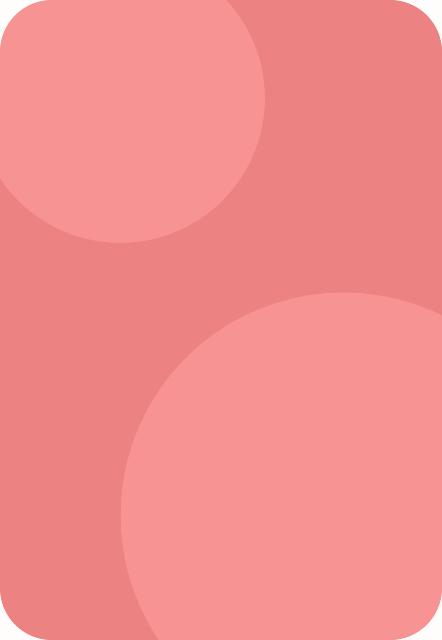
Reproduce this background procedurally as a Shadertoy shader.

```glsl
const vec3 CORNER_WHITE = vec3(1.0, 0.99, 0.99);
const vec3 DEEP_CORAL = vec3(0.925, 0.510, 0.510);
const vec3 LIGHT_CORAL = vec3(0.967, 0.575, 0.571);

float circleDistance(vec2 p, vec2 center, float radius) {
    return length(p - center) - radius;
}

float roundedBoxDistance(vec2 p, vec2 halfSize, float radius) {
    vec2 q = abs(p) - halfSize + radius;
    return length(max(q, 0.0)) + min(max(q.x, q.y), 0.0) - radius;
}

// Coverage of a shape, softened across one pixel
float coverage(float dist, float pixel) {
    return 1.0 - smoothstep(-0.5 * pixel, 0.5 * pixel, dist);
}

void mainImage(out vec4 fragColor, in vec2 fragCoord) {
    // Canvas height is one unit
    float pixel = 1.0 / iResolution.y;
    vec2 p = fragCoord * pixel;
    vec2 halfSize = 0.5 * iResolution.xy * pixel;

    // Two large discs
    float upperDisc = circleDistance(p, vec2(0.188, 0.8464), 0.2259);
    float lowerDisc = circleDistance(p, vec2(0.5368, 0.1947), 0.3483);
    float discs = coverage(min(upperDisc, lowerDisc), pixel);
    vec3 cardColor = mix(DEEP_CORAL, LIGHT_CORAL, discs);

    // Rounded card
    float card = coverage(roundedBoxDistance(p - halfSize, halfSize, 0.081), pixel);
    fragColor = vec4(mix(CORNER_WHITE, cardColor, card), 1.0);
}
```
